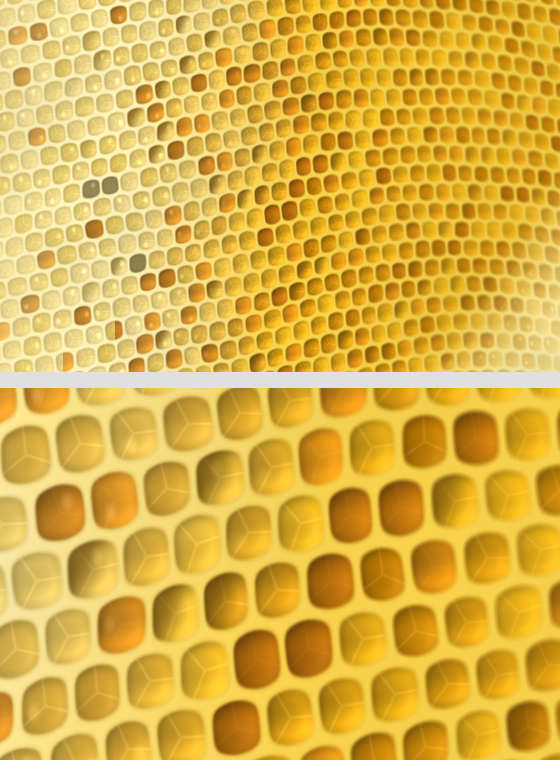
Top: the whole. Bottom: its middle third, enlarged.
This pattern is drawn by a Shadertoy shader. Its source:

```glsl
// Honeycomb seen at a slant: a bent, foreshortened hexagonal lattice of wax cells.
// Each cell is a rounded hexagon with hashed tint and shading; colour runs from
// cream to amber across the comb, while focus softens towards the right.

float hash(vec2 p) {
    return fract(sin(dot(p, vec2(127.1, 311.7))) * 43758.5);
}

// Layered sines, roughly -1 to 1
float waves(vec2 p) {
    return 0.5 * sin(p.x + 1.7 * sin(p.y * 0.8))
         + 0.3 * sin(p.y * 1.9 - p.x * 1.3 + 2.0)
         + 0.2 * sin(p.x * 3.1 + p.y * 2.7);
}

// Curved comb surface to flat lattice: columns crowd and rows arch to the right
vec2 combSpace(vec2 p) {
    float x = p.x + 0.08 * (p.y - 0.5);
    float bend = 0.2 * p.x - 0.25 * pow(max(p.x - 0.75, 0.0), 2.0);
    float rows = 17.8 + 2.5 * smoothstep(0.6, 1.5, p.x);
    vec2 g = vec2(x * (17.7 + 2.1 * x), (p.y - 0.5 - bend) * rows * 1.17);
    return g + 0.1 * vec2(waves(p * 11.0), waves(p.yx * 9.0 + 4.0));
}

// Offset from the nearest cell centre (xy) and that centre (zw)
vec4 nearestCell(vec2 g) {
    vec2 period = vec2(1.0, 2.34);
    vec2 even = floor(g / period + 0.5);
    vec2 odd = floor(g / period) + 0.5;
    vec2 a = g - even * period;
    vec2 b = g - odd * period;
    return dot(a, a) < dot(b, b) ? vec4(a, even) : vec4(b, odd);
}

// Rounded hexagon gauge: 1 on the rim of the hole
float hexGauge(vec2 d) {
    vec3 k = abs(vec3(d.x / 0.44,
                      dot(d, vec2(0.393, 0.919)) / 0.545,
                      dot(d, vec2(-0.393, 0.919)) / 0.545));
    k = pow(k + 1e-4, vec3(6.0));
    return pow(k.x + k.y + k.z, 1.0 / 6.0);
}

void mainImage(out vec4 fragColor, in vec2 fragCoord) {
    vec2 p = fragCoord / iResolution.y;
    vec4 cell = nearestCell(combSpace(p));
    vec2 d = cell.xy;
    vec2 id = cell.zw;
    float tint = hash(id);
    float odd = hash(id + 17.3);
    float patchy = waves(p * 8.0);

    // Large scale light, colour and focus
    float amber = smoothstep(0.3, 0.85, p.x + 0.07 * patchy - 0.08 * (p.y - 0.5));
    float fade = smoothstep(-0.12, 0.25, p.x - 1.2 - 0.7 * p.y);
    amber *= 1.0 - 0.8 * fade;
    float blur = smoothstep(0.7, 1.4, p.x);
    float detail = 1.0 - 0.55 * blur;

    // Hole outline, a little uneven from cell to cell
    float gauge = hexGauge(d) * (0.99 + 0.07 * hash(id + 5.1) + 0.08 * blur);
    float soft = 0.07 + 0.2 * blur + 24.0 / iResolution.y;
    float hole = 1.0 - smoothstep(1.0 - soft, 1.0 + soft, gauge);

    // Wax walls with a pale ridge
    vec3 wall = mix(vec3(0.95, 0.90, 0.67), vec3(0.92, 0.77, 0.25), amber);
    wall += 0.05 * smoothstep(1.0, 1.2, gauge) * detail;

    // Cell floor: hashed depth, shadow on the upper left, light on the lower right
    vec3 pale = mix(vec3(0.86, 0.75, 0.36), vec3(0.92, 0.84, 0.55), tint);
    vec3 honey = mix(vec3(0.71, 0.46, 0.02), vec3(0.90, 0.69, 0.10), tint);
    vec3 inside = mix(pale, honey, amber);
    float slant = dot(d, vec2(0.85, -0.5));
    float shade = slant + 0.12 * sin(7.0 * d.y + 6.3 * tint);
    inside *= 1.0 + shade * mix(0.16, 0.55, amber) * detail;
    inside += 0.06 * smoothstep(0.1, 0.45, slant) * detail;

    // Three faint creases meeting at the bottom of the cell
    float spoke = abs(sin(1.5 * atan(d.x, d.y) + tint)) * length(d);
    inside += 0.06 * (1.0 - smoothstep(0.0, 0.07, spoke)) * (1.0 - blur);

    // Pollen cells, shadowed cells and a rare empty grey one
    float belt = smoothstep(0.1, 0.4, p.x) * (1.0 - fade);
    float pollen = step(0.94 - 0.14 * belt, odd);
    vec3 rust = mix(vec3(0.60, 0.33, 0.04), vec3(0.88, 0.54, 0.08), tint);
    inside = mix(inside, rust * (1.0 + 0.6 * shade), 0.7 * pollen * detail);
    float dark = step(odd, 0.13) * belt * smoothstep(0.3, -0.35, slant);
    inside = mix(inside, vec3(0.42, 0.29, 0.04), 0.65 * dark * detail);
    inside = mix(inside, vec3(0.48, 0.45, 0.30), 0.8 * step(abs(odd - 0.5), 0.002));

    // Wet glints in the pale cells
    vec2 spot = d - 0.22 * vec2(cos(40.0 * tint), sin(40.0 * tint));
    float glint = 1.0 - smoothstep(0.02, 0.17, length(spot * vec2(1.0, 0.7)));
    inside += 0.16 * glint * step(0.55, hash(id + 9.7)) * (1.0 - amber);

    // Rim shadow, then haze at the left edge and lower right corner
    inside *= 1.0 - 0.1 * smoothstep(0.6, 1.0, gauge) * detail;
    vec3 color = mix(wall, inside, hole);
    float haze = 0.3 * (1.0 - smoothstep(0.0, 0.3, p.x)) + 0.35 * fade;
    color = mix(color, vec3(0.95, 0.90, 0.66), haze);
    color *= 1.0 + 0.025 * patchy;
    fragColor = vec4(clamp(color, 0.0, 1.0), 1.0);
}
```
